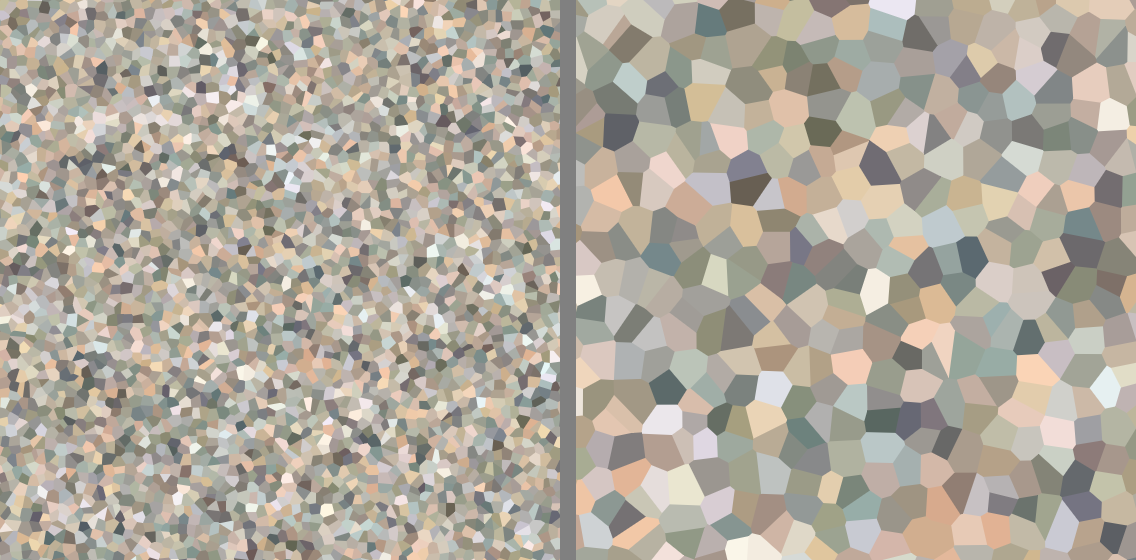
Left, the full canvas; right, a detail of the centre.
A Shadertoy shader for this texture:

```glsl
// Fine stone chips packed edge to edge, in greys, tans, peach and off-white.
// A jittered Voronoi grid shapes the chips; each one takes a hashed palette
// colour with small shifts in lightness and tint, clustered by soft noise.

const float CHIPS_ACROSS = 59.0;
const float JITTER = 0.96;          // 0 = square grid, 1 = fully scattered
const float PATCH_SIZE = 5.0;       // width of tonal patches, in chips
const float PATCH_STRENGTH = 0.16;
const float LIGHTNESS_SPREAD = 0.085;
const float WARMTH_SPREAD = 0.045;
const float GREEN_SPREAD = 0.035;

// Palette from dark to light, with the share of chips for each colour
const int COLOURS = 6;
const vec3 PALETTE[COLOURS] = vec3[COLOURS](
    vec3(0.45, 0.45, 0.44), vec3(0.58, 0.58, 0.54), vec3(0.69, 0.66, 0.60),
    vec3(0.76, 0.75, 0.72), vec3(0.86, 0.76, 0.66), vec3(0.89, 0.87, 0.85));
const float SHARE[COLOURS] = float[COLOURS](0.10, 0.23, 0.23, 0.18, 0.17, 0.09);

float hash(vec2 p, float seed) {
    return fract(sin(dot(p, vec2(127.1, 311.7)) + seed * 74.7) * 43758.5453);
}

float signedHash(vec2 p, float seed) {
    return 2.0 * hash(p, seed) - 1.0;
}

float valueNoise(vec2 p) {
    vec2 i = floor(p);
    vec2 f = smoothstep(0.0, 1.0, p - i);
    float low = mix(hash(i, 9.0), hash(i + vec2(1, 0), 9.0), f.x);
    float high = mix(hash(i + vec2(0, 1), 9.0), hash(i + vec2(1, 1), 9.0), f.x);
    return mix(low, high, f.y);
}

vec2 chipCentre(vec2 cell) {
    vec2 offset = vec2(signedHash(cell, 1.0), signedHash(cell, 2.0));
    return cell + 0.5 + 0.5 * JITTER * offset;
}

vec3 chipColour(vec2 cell) {
    // Walk through the cumulative shares to choose a base colour
    float tone = valueNoise(cell / PATCH_SIZE) - 0.5;
    float pick = clamp(hash(cell, 3.0) + PATCH_STRENGTH * tone, 0.0, 1.0);
    vec3 colour = PALETTE[0];
    float threshold = 0.0;
    for (int i = 0; i < COLOURS; i++) {
        if (pick >= threshold) colour = PALETTE[i];
        threshold += SHARE[i];
    }

    // Vary lightness, then tint towards peach or blue and green or mauve
    colour += LIGHTNESS_SPREAD * signedHash(cell, 4.0);
    colour += WARMTH_SPREAD * signedHash(cell, 5.0) * vec3(1.0, 0.1, -0.9);
    colour += GREEN_SPREAD * signedHash(cell, 6.0) * vec3(-0.8, 0.6, -0.1);
    return clamp(colour, 0.0, 1.0);
}

void mainImage(out vec4 fragColor, in vec2 fragCoord) {
    float pixel = CHIPS_ACROSS / iResolution.y;
    vec2 p = fragCoord * pixel;
    vec2 home = floor(p);

    // Find the two nearest chip centres
    vec2 nearCell = home, nextCell = home;
    vec2 toNear = vec2(0.0), toNext = vec2(0.0);
    float nearDist = 1e5, nextDist = 1e5;
    for (int y = -2; y <= 2; y++) {
        for (int x = -2; x <= 2; x++) {
            vec2 cell = home + vec2(x, y);
            vec2 toCentre = chipCentre(cell) - p;
            float dist = dot(toCentre, toCentre);
            if (dist < nearDist) {
                nextDist = nearDist; nextCell = nearCell; toNext = toNear;
                nearDist = dist; nearCell = cell; toNear = toCentre;
            } else if (dist < nextDist) {
                nextDist = dist; nextCell = cell; toNext = toCentre;
            }
        }
    }

    // Blend across the shared border over one pixel
    float border = 0.5 * (nextDist - nearDist) / max(length(toNext - toNear), 1e-4);
    float cover = clamp(0.5 + border / pixel, 0.0, 1.0);
    vec3 colour = mix(chipColour(nextCell), chipColour(nearCell), cover);
    fragColor = vec4(colour, 1.0);
}
```
